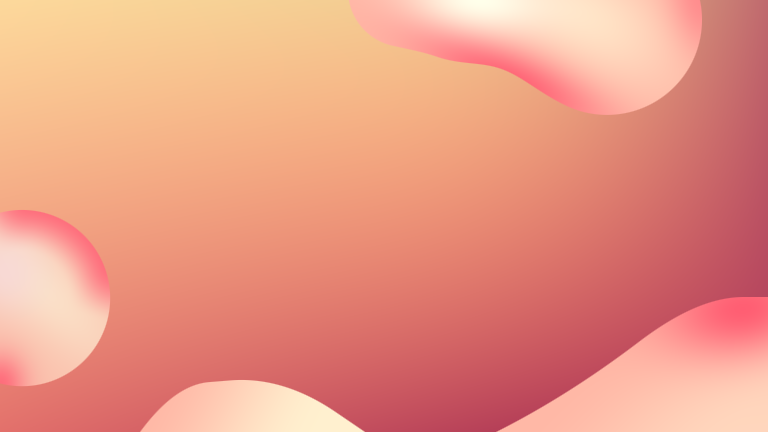
Reproduce this background procedurally as a Shadertoy shader.

```glsl
// Glossy peach and pink liquid blobs on a warm sunset gradient.

// Smooth minimum with blend width k
float smin(float a, float b, float k) {
    float h = max(1.0 - abs(a - b) / k, 0.0);
    return min(a, b) - 0.25 * k * h * h;
}

float capsule(vec2 p, vec2 a, vec2 b, float radius) {
    vec2 ab = b - a;
    float t = clamp(dot(p - a, ab) / dot(ab, ab), 0.0, 1.0);
    return length(p - a - t * ab) - radius;
}

// Soft elliptical spot, turned by an angle
float glow(vec2 p, vec2 centre, vec2 radii, float angle) {
    vec2 q = p - centre;
    float c = cos(angle), s = sin(angle);
    q = vec2(c * q.x + s * q.y, c * q.y - s * q.x) / radii;
    return exp(-dot(q, q));
}

// Smooth vertical ramp through three colours
vec3 ramp(vec3 low, vec3 mid, vec3 high, float y) {
    return low * (2.0 * y - 1.0) * (y - 1.0)
         + mid * 4.0 * y * (1.0 - y)
         + high * y * (2.0 * y - 1.0);
}

// Antialiased coverage of a signed distance
float cover(float d) {
    return clamp(0.5 - d / max(fwidth(d), 1e-5), 0.0, 1.0);
}

vec3 backdrop(vec2 p) {
    vec3 left = ramp(vec3(0.89, 0.44, 0.42), vec3(0.955, 0.66, 0.52), vec3(0.99, 0.85, 0.61), p.y);
    vec3 middle = ramp(vec3(0.75, 0.29, 0.36), vec3(0.93, 0.58, 0.47), vec3(0.95, 0.80, 0.57), p.y);
    vec3 right = ramp(vec3(0.69, 0.22, 0.35), vec3(0.725, 0.31, 0.385), vec3(0.75, 0.41, 0.43), p.y);
    float shade = pow(clamp((p.x - 0.8) / 0.98, 0.0, 1.0), 2.5);
    return mix(mix(left, middle, p.x / 0.9), right, shade);
}

void mainImage(out vec4 fragColor, in vec2 fragCoord) {
    vec2 p = fragCoord / iResolution.y;
    vec3 pink = vec3(1.0, 0.37, 0.45);
    vec3 peach = vec3(1.0, 0.72, 0.65);
    vec3 cream = vec3(1.0, 0.94, 0.81);
    vec3 col = backdrop(p);

    // Upper blob: a round drop joined to a small capsule
    float drop = length(p - vec2(1.405, 0.954)) - 0.22;
    float neck = capsule(p, vec2(0.9375, 1.023), vec2(1.042, 1.0), 0.132);
    vec3 fill = mix(peach, cream, 0.75 * glow(p, vec2(1.36, 0.96), vec2(0.23, 0.13), -0.5));
    fill = mix(fill, pink, 0.95 * glow(p, vec2(1.18, 0.815), vec2(0.23, 0.07), -0.42));
    fill = mix(fill, pink, 0.5 * glow(p, vec2(1.62, 1.0), vec2(0.07, 0.13), 0.2));
    fill = mix(fill, vec3(1.0, 1.0, 0.92), glow(p, vec2(1.11, 1.0), vec2(0.17, 0.075), -0.1));
    col = mix(col, fill, cover(smin(drop, neck, 0.2315)));

    // Left ball with a pink upper rim
    vec2 q = p - vec2(0.051, 0.310);
    float ball = length(q) - 0.204;
    float facing = dot(q, vec2(0.6, 0.8)) / max(length(q), 1e-4);
    float rim = smoothstep(-0.1, 0.01, ball) * smoothstep(0.35, 0.85, facing);
    fill = mix(vec3(0.98, 0.76, 0.68), vec3(0.98, 0.88, 0.78), glow(p, vec2(0.09, 0.34), vec2(0.25, 0.09), -0.75));
    fill = mix(fill, vec3(0.97, 0.85, 0.85), 0.8 * glow(p, vec2(0.01, 0.37), vec2(0.09), 0.0));
    fill = mix(fill, pink, 0.85 * rim);
    fill = mix(fill, pink, 0.85 * glow(p, vec2(0.0, 0.11), vec2(0.06, 0.07), 0.0));
    col = mix(col, fill, cover(ball));

    // Low hill: a sloped cap rounded into two sides
    float hill = smin(1.3 * (p.x - 0.324), 0.1227 + 0.08 * (p.x - 0.574), 0.0926);
    hill = smin(hill, 0.68 * (0.845 - p.x), 0.0926);
    fill = mix(peach, cream, smoothstep(0.33, 0.76, p.x - 0.5 * p.y + 0.03));
    col = mix(col, fill, cover(p.y - hill));

    // Right hill: a rising slope rounded into a flat crest
    float x = p.x - 1.389;
    float crest = smin(0.1435 + 0.69 * x + 0.39 * x * x, 0.3125, 0.104);
    fill = mix(peach, vec3(1.0, 0.84, 0.74), smoothstep(1.2, 1.7, p.x - p.y));
    fill = mix(fill, pink, glow(p, vec2(1.72, 0.285), vec2(0.19, 0.11), 0.1));
    col = mix(col, fill, cover(p.y - crest));

    fragColor = vec4(clamp(col, 0.0, 1.0), 1.0);
}
```
